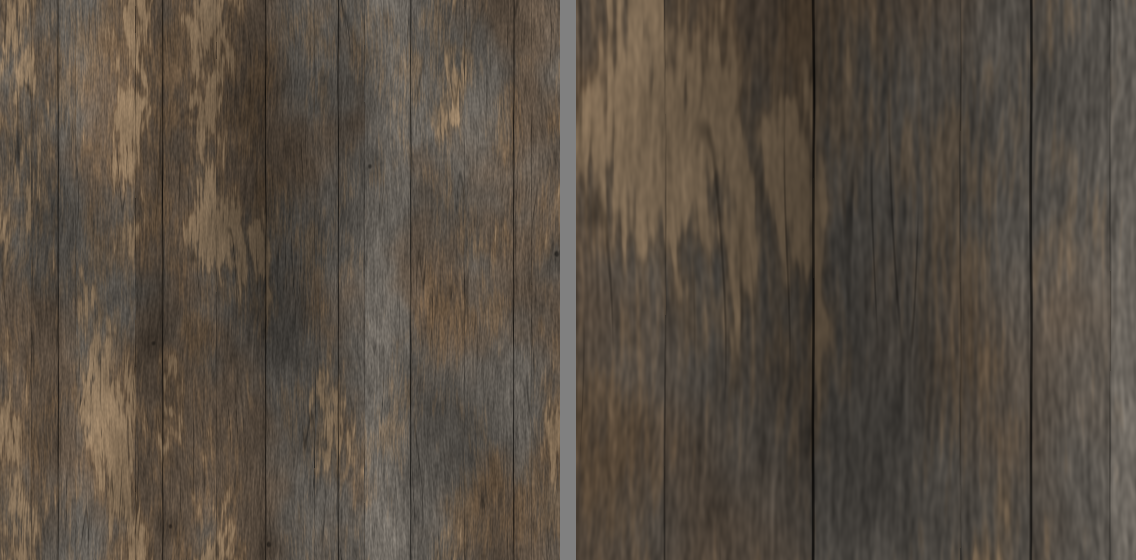
Left, the full canvas; right, a detail of the centre.
This texture is drawn by a WebGL 1 fragment shader. Its source:

```glsl
precision highp float;

uniform vec2 u_resolution;

#define BOARDS 6.0
#define SEAM_WIDTH 0.0015
#define SPLIT_WIDTH 0.0010
#define GRAIN 0.22
#define WEAR_LEVEL 0.50
#define SHADOW 0.44
#define KNOTS 5
#define BROWN vec3(0.372, 0.318, 0.265)
#define GREY vec3(0.362, 0.343, 0.318)
#define OCHRE vec3(0.465, 0.355, 0.235)
#define TAN vec3(0.550, 0.465, 0.365)

const float TAU = 6.2831853;

float hash(vec2 p) {
  vec3 q = fract(p.xyx * 0.1031);
  q += dot(q, q.yzx + 33.33);
  return fract((q.x + q.y) * q.z);
}

float corner(vec2 cell, vec2 offset, vec2 cells, float seed) {
  float angle = TAU * hash(mod(cell, cells) + seed * 17.3);
  return dot(vec2(cos(angle), sin(angle)), offset);
}

// Gradient noise that wraps over the unit square
float noise(vec2 uv, vec2 cells, float seed) {
  vec2 p = uv * cells, i = floor(p), f = p - i;
  vec2 w = f * f * f * (f * (f * 6.0 - 15.0) + 10.0);
  vec2 e = vec2(1.0, 0.0);
  float low = mix(corner(i, f, cells, seed), corner(i + e, f - e, cells, seed), w.x);
  float high = mix(corner(i + e.yx, f - e.yx, cells, seed), corner(i + 1.0, f - 1.0, cells, seed), w.x);
  return 1.4 * mix(low, high, w.y);
}

float fbm(vec2 uv, vec2 cells, float seed) {
  float sum = 0.0, amplitude = 1.0;
  for (int k = 0; k < 4; k++) {
    sum += amplitude * noise(uv, cells, seed + float(k));
    cells *= 2.0;
    amplitude *= 0.5;
  }
  return sum;
}

// Left edge of a board; the widths vary around the canvas
float seamX(float i) {
  float turn = TAU * i / BOARDS;
  return 0.104 + i / BOARDS + 0.033 * sin(turn) - 0.010 * sin(2.0 * turn);
}

float line(float dist, float width) {
  float blur = max(1.0 / u_resolution.x, 0.0008);
  return clamp((0.5 * width - dist) / blur + 0.5, 0.0, 1.0);
}

vec2 wrapDelta(vec2 a, vec2 b) {
  return fract(a - b + 0.5) - 0.5;
}

void main() {
  vec2 uv = gl_FragCoord.xy / u_resolution;

  // Find the board under this point
  float x = uv.x + 0.0008 * noise(uv, vec2(4.0, 9.0), 3.0);
  float board = 0.0, left = 0.0, right = 1.0;
  for (int k = -1; k < 6; k++) {
    float start = seamX(float(k)), end = seamX(float(k) + 1.0);
    if (x >= start && x < end) {
      board = mod(float(k) + BOARDS, BOARDS);
      left = start;
      right = end;
    }
  }

  // Narrow strips within the board
  float across = (x - left) / (right - left);
  float outer = step(2.0, abs(board - 2.5));
  float splitA = mix(0.52 + 0.18 * sin(TAU * (board - 1.0) / 3.0), 0.17, outer);
  float splitB = mix(2.0, 0.74, outer);
  float strip = step(splitA, across) + step(splitB, across);
  float tone = hash(vec2(board * 3.7 + 2.0, strip * 5.3 + 9.0));

  // Wood grain, shifted for each strip
  vec2 g = uv + vec2(0.006 * noise(uv, vec2(6.0, 5.0), 5.0), tone);
  float fibre = noise(g, vec2(110.0, 12.0), 11.0);
  float fine = noise(g, vec2(290.0, 26.0), 13.0);
  float speckle = noise(g, vec2(370.0, 110.0), 17.0);
  float rings = sin(58.0 * noise(g, vec2(11.0, 2.0), 19.0) + 2.0 * fibre);
  float crackLine = 1.0 - smoothstep(0.0, 0.08, abs(noise(g, vec2(52.0, 3.0), 23.0)));
  float crack = crackLine * smoothstep(0.05, 0.45, noise(g, vec2(30.0, 6.0), 29.0));

  // Worn patches, densest along a few columns
  float column = 0.30 * cos(TAU * (uv.x - 0.24)) + 0.24 * cos(5.0 * TAU * (uv.x - 0.195));
  float wear = 0.85 * fbm(uv, vec2(9.0, 3.0), 31.0) + column - WEAR_LEVEL;
  float flakes = noise(g, vec2(48.0, 13.0), 37.0) + 0.7 * noise(g, vec2(120.0, 34.0), 39.0);
  wear += 0.34 * flakes + 0.25 * fibre + 0.22 * fine + 0.06 * rings + 0.25 * (tone - 0.5);
  float patchMask = smoothstep(-0.04, 0.26, wear);
  float stain = smoothstep(-0.50, 0.15, wear);
  float stainField = fbm(uv, vec2(8.0, 4.0), 41.0) + 0.4 * fine + 0.3 * flakes;
  stain = max(stain, smoothstep(0.0, 0.8, stainField));

  // Weathered colour
  float cool = fbm(uv, vec2(5.0, 3.0), 47.0) + 0.28 * cos(TAU * (uv.x - 0.70)) + 0.4 * (tone - 0.5);
  vec3 color = mix(BROWN, GREY, smoothstep(-0.40, 0.45, cool));
  color *= 0.88 + 0.20 * tone;
  color = mix(color, OCHRE, 0.36 * stain);
  color = mix(color, TAN, 0.76 * patchMask);
  float grain = 0.42 * fibre + 0.75 * fine + 0.55 * speckle + 0.17 * rings;
  color *= 1.0 + GRAIN * grain * (1.0 - 0.40 * patchMask);
  color *= 1.0 - 0.26 * crack;

  // Soft dark areas
  vec2 d = wrapDelta(uv, vec2(0.49, 0.54));
  float blob = exp(-dot(d * d, vec2(95.0, 13.0)));
  float cloud = fbm(uv, vec2(5.0, 3.0), 53.0);
  color *= (1.0 - SHADOW * blob) * (1.0 + 0.24 * cloud);

  // Small knots
  for (int k = 0; k < KNOTS; k++) {
    float n = float(k);
    vec2 center = vec2(hash(vec2(n, 61.0)), hash(vec2(n, 67.0)));
    float dist = length(wrapDelta(uv, center) * vec2(1.0, 0.75)) + 0.0015 * fibre;
    color *= 1.0 - 0.42 * (1.0 - smoothstep(0.001, 0.005, dist));
    color *= 1.0 - 0.14 * (1.0 - smoothstep(0.004, 0.035, dist));
  }

  // Seams between boards and fainter splits between strips
  float edge = min(x - left, right - x);
  float split = min(abs(across - splitA), abs(across - splitB)) * (right - left);
  float breaks = noise(uv, vec2(6.0, 14.0), 59.0);
  color *= 1.0 - 0.34 * line(split, SPLIT_WIDTH) * (0.8 + 0.7 * breaks);
  color *= 1.0 - 0.12 * exp(-edge / 0.003);
  color *= 1.0 - 0.72 * line(edge, SEAM_WIDTH) * (0.9 + 0.25 * breaks);

  gl_FragColor = vec4(clamp(color, 0.0, 1.0), 1.0);
}
```
